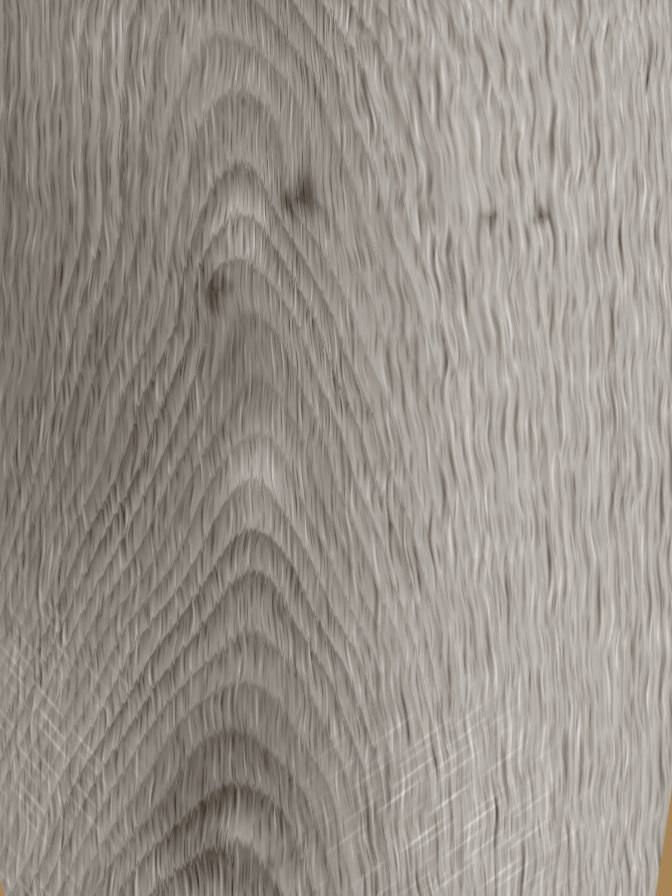
Reproduce this texture procedurally as a WebGL 2 fragment shader.

```glsl
#version 300 es
precision highp float;
// Grey oak board: nested cathedral grain, knots, pores and pale ray flecks.
uniform vec2 u_resolution;
out vec4 fragColor;

float hash(vec2 p) {
    return fract(sin(dot(p, vec2(127.1, 311.7))) * 43758.55);
}

// Cellular strokes: one tapered fibre per cell, columns staggered.
float strokes(vec2 q, float seed) {
    q.y += 7.0 * hash(vec2(floor(q.x), seed));
    vec2 cell = floor(q) + seed;
    float across = fract(q.x) - 0.3 - 0.4 * hash(cell);
    float taper = sin(3.14159 * fract(q.y));
    return taper * hash(cell + 5.3) * exp(-40.0 * across * across);
}

float blob(vec2 p, vec2 centre, vec2 radius) {
    vec2 d = (p - centre) / radius;
    return exp(-dot(d, d));
}

// Dark eye with a broken rim.
float knot(vec2 p, vec2 centre, float size) {
    vec2 d = (p - centre) / size;
    float angle = atan(d.y, d.x);
    float r = length(d * vec2(1.0, 0.75)) + 0.12 * sin(3.0 * angle + 40.0 * centre.x);
    float rim = exp(-12.0 * (r - 0.7) * (r - 0.7));
    return 0.5 * exp(-r * r) + 0.35 * rim * (0.6 + 0.4 * sin(2.0 * angle + 1.0))
         + 0.35 * exp(-9.0 * r * r);
}

// Height at which the growth ring through p crosses the arch axis.
float ringField(vec2 p) {
    float dx = p.x - 0.287 + 0.2 * (p.y - 0.5) * (p.y - 0.5);
    float spire = smoothstep(0.08, 0.5, p.y) * (1.0 - smoothstep(0.68, 1.0, p.y));
    float f = p.y - 0.75 * (p.y - 0.5) * smoothstep(0.35, 0.7, p.x);
    f += 7.0 * (sqrt(dx * dx + 0.13) - 0.36);
    f += 0.14 * spire * (1.0 - exp(-dx * dx / 0.006));
    f += 0.012 * sin(9.0 * p.x + 7.0 * p.y + 1.0);
    f += 0.006 * sin(31.0 * p.x + 23.0 * p.y) + 0.004 * sin(47.0 * p.y - 19.0 * p.x);
    f += 0.06 * blob(p, vec2(0.336, 0.779), vec2(0.035, 0.045));
    f -= 0.05 * blob(p, vec2(0.241, 0.677), vec2(0.03, 0.04));
    return f;
}

void main() {
    vec2 p = gl_FragCoord.xy / u_resolution * vec2(0.75, 1.0);
    float right = smoothstep(0.24, 0.58, p.x);

    // Fibres lean along the right flank of the arches.
    float lean = smoothstep(0.25, 0.4, p.x) * (1.0 - smoothstep(0.38, 0.75, p.x));
    float gx = p.x + 0.08 * p.y * lean + 0.002 * sin(38.0 * p.y + 25.0 * p.x)
             + 0.001 * sin(83.0 * p.y - 40.0 * p.x);
    float fine = strokes(vec2(gx * 170.0, p.y * 24.0), 1.0);
    float pores = strokes(vec2(gx * 78.0, p.y * 10.0), 2.0);
    float pale = strokes(vec2(gx * 115.0, p.y * 15.0), 3.0);
    float shortPores = strokes(vec2(gx * 125.0, p.y * 30.0), 4.0);

    // Rings: a ragged dark crest that fades downward into pale wood.
    float field = ringField(p) + 0.018 * (fine - pale) + 0.01 * shortPores;
    float phase = fract(field / 0.06);
    float ring = pow(phase, 1.4) * (1.0 - smoothstep(0.86, 1.0, phase));
    float strength = mix(0.42, 0.24, right) * (0.55 + 0.45 * smoothstep(0.0, 0.16, p.x));
    strength *= 0.85 + 0.25 * sin(field * 17.0 + 1.0);
    strength *= 1.0 - 0.45 * blob(p, vec2(0.275, 0.6), vec2(0.05, 0.12));

    // Broad light and shade.
    float tone = 0.40 + 0.38 * right + 0.03 * sin(field * 29.0);
    tone += 0.22 * blob(p, vec2(0.27, 0.755), vec2(0.035, 0.05));
    tone += 0.22 * blob(p, vec2(0.288, 0.475), vec2(0.035, 0.06));
    tone += 0.12 * blob(p, vec2(0.03, 0.12), vec2(0.15, 0.22));
    tone += 0.10 * blob(p, vec2(0.16, 0.95), vec2(0.14, 0.1));
    tone -= 0.12 * blob(p, vec2(0.07, 0.52), vec2(0.13, 0.2));
    tone -= 0.10 * blob(p, vec2(0.26, 0.58), vec2(0.04, 0.09));
    tone -= 0.16 * blob(p, vec2(0.25, 0.12), vec2(0.10, 0.11));
    tone -= 0.08 * blob(p, vec2(0.0, 0.8), vec2(0.06, 0.2));
    tone -= strength * (ring - 0.25);

    // Pores and fibres.
    tone -= pores * mix(0.22, 0.52, right) + 0.20 * fine + 0.28 * shortPores;
    tone += 0.28 * pale;

    // Slanted ray flecks near the foot of the board.
    float rays = strokes(vec2(p.y - 0.75 * p.x, p.x + 0.5 * p.y) * vec2(65.0, 12.0), 6.0);
    float leftRays = strokes(vec2(p.y + 1.2 * p.x, p.x - 0.5 * p.y) * vec2(55.0, 14.0), 7.0);
    tone += 0.35 * rays * blob(p, vec2(0.49, 0.08), vec2(0.13, 0.12));
    tone += 0.30 * leftRays * blob(p, vec2(0.04, 0.14), vec2(0.1, 0.18));

    // Knots, with a pale heart in the lowest one.
    tone -= 0.6 * knot(p, vec2(0.336, 0.779), 0.020);
    tone -= 0.5 * knot(p, vec2(0.241, 0.675), 0.018);
    tone -= 0.5 * knot(p, vec2(0.547, 0.757), 0.008);
    tone -= 0.65 * knot(p, vec2(0.603, 0.759), 0.009);
    tone -= 0.22 * knot(p, vec2(0.235, 0.06), 0.052);
    tone += 0.28 * blob(p, vec2(0.268, 0.068), vec2(0.022, 0.03));
    tone -= 0.30 * blob(p, vec2(0.302, 0.035), vec2(0.005, 0.009));

    vec3 darkOak = vec3(0.37, 0.34, 0.305);
    vec3 paleOak = vec3(0.83, 0.81, 0.79);
    vec3 color = mix(darkOak, paleOak, clamp(tone, -0.25, 1.1));

    // Tan floor showing past the lower corners.
    float edge = max(p.x - 0.731 - 0.15 * p.y, 0.006 - p.x - 0.3 * p.y);
    color = mix(color, vec3(0.66, 0.52, 0.34), smoothstep(-0.001, 0.002, edge));
    fragColor = vec4(color, 1.0);
}
```
